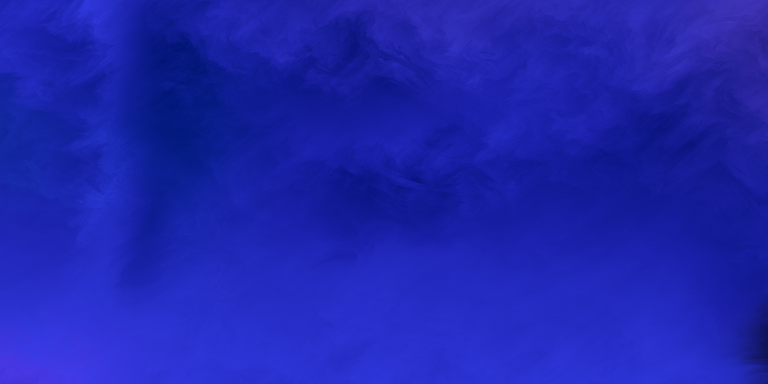
Write a Shadertoy shader that draws this texture.

```glsl
// Deep blue smoke: a soft light field with dark pools and a pale rising plume.
// Turbulence comes from layered, rotated sines that warp their own domain;
// the resulting light level is mapped through a navy-to-ultramarine ramp.

// Layered sines, roughly -1..1; a higher gain gives rougher smoke
float smoke(vec2 p, float gain) {
    float sum = 0.0, amp = 0.5;
    mat2 turn = 1.75 * mat2(0.8, 0.6, -0.6, 0.8);
    for (int i = 0; i < 8; i++) {
        float k = float(i);
        p += 0.6 * sin(1.2 * p.yx + vec2(1.7, 2.3) * k);
        sum += amp * sin(p.x + k) * cos(p.y - 0.6 * k);
        p = turn * p;
        amp *= gain;
    }
    return sum;
}

// Soft elliptical spot
float spot(vec2 p, vec2 centre, vec2 radius) {
    vec2 d = (p - centre) / radius;
    return exp(-dot(d, d));
}

vec3 blueRamp(float light) {
    vec3 navy = vec3(0.02, 0.07, 0.47);
    vec3 cobalt = vec3(0.105, 0.125, 0.67);
    vec3 ultramarine = vec3(0.185, 0.22, 0.87);
    return light < 0.5 ? mix(navy, cobalt, 2.0 * light)
                       : mix(cobalt, ultramarine, 2.0 * light - 1.0);
}

void mainImage(out vec4 fragColor, in vec2 fragCoord) {
    vec2 uv = fragCoord / iResolution.xy;
    vec2 p = uv * vec2(2.0, 1.0);

    // Turbulence at three sizes, each folded by the coarser one
    float broad = smoke(p * vec2(4.0, 6.0) + 1.3, 0.64);
    float fine = smoke(p * vec2(11.0, 16.0) + vec2(4.1, 7.7) + 0.9 * broad, 0.7);
    float wisp = smoke(p * vec2(24.0, 30.0) + vec2(2.0, 5.0) + 1.2 * fine, 0.72);
    vec2 q = p + 0.07 * vec2(broad, fine) + 0.025 * vec2(fine, wisp);

    // Light from below and a faint haze above
    float light = 0.43 + 0.44 * smoothstep(0.62, 0.0, q.y)
                + 0.14 * smoothstep(0.72, 1.0, q.y);
    light += 0.15 * spot(q, vec2(0.1, 0.1), vec2(0.4, 0.35));
    light += 0.14 * spot(q, vec2(1.2, 0.68), vec2(0.3, 0.12));

    // Dark pools
    light -= 0.36 * spot(q, vec2(0.42, 0.78), vec2(0.15, 0.23));
    light -= 0.26 * spot(q, vec2(0.92, 0.78), vec2(0.28, 0.09));
    light -= 0.34 * spot(q, vec2(1.04, 0.46), vec2(0.24, 0.09));
    light -= 0.22 * spot(q, vec2(1.7, 0.55), vec2(0.25, 0.18));
    light -= 0.24 * spot(q, vec2(0.37, 0.37), vec2(0.08, 0.15));
    light -= 0.30 * spot(q, vec2(1.92, 0.25), vec2(0.14, 0.18));

    // Plume on the left, with thin curling filaments
    vec2 r = p + 0.05 * vec2(fine, broad) + 0.02 * vec2(wisp, fine);
    float axis = 0.27 + 0.03 * sin(5.0 * r.y - 1.5);
    float plume = exp(-pow((r.x - axis) / 0.07, 2.0)) * smoothstep(0.15, 0.55, p.y);
    float drift = spot(r, vec2(0.53, 0.3), vec2(0.1, 0.2));
    float curl = smoke(p * vec2(14.0, 9.0) + 1.5 * fine, 0.6);
    float filament = smoothstep(0.13, 0.0, abs(curl));
    light += 0.30 * plume + (0.10 * plume + 0.08 * drift) * filament;

    // Smoke texture, quieter in the bright lower part
    float strength = mix(0.65, 1.0, smoothstep(0.15, 0.55, p.y));
    light += strength * (0.12 * broad + 0.13 * fine + 0.085 * wisp);

    vec3 color = blueRamp(clamp(light, 0.0, 1.1));

    // Tints: violet haze, teal shade, dark lower right corner
    color += vec3(0.06, 0.03, 0.0) * spot(q, vec2(1.2, 1.02), vec2(0.55, 0.17));
    color += vec3(0.11, 0.04, -0.03) * spot(q, vec2(2.05, 0.95), vec2(0.28, 0.3));
    color += vec3(0.10, 0.0, 0.03) * spot(q, vec2(0.0, 0.0), vec2(0.28, 0.14));
    color += vec3(-0.03, 0.03, -0.03) * spot(q, vec2(0.05, 0.64), vec2(0.16, 0.16));
    color += vec3(-0.03, 0.02, -0.02) * spot(q, vec2(0.46, 0.62), vec2(0.2, 0.3));
    color *= 1.0 - 0.65 * spot(q, vec2(2.02, 0.07), vec2(0.08, 0.15));

    fragColor = vec4(clamp(color, 0.0, 1.0), 1.0);
}
```
